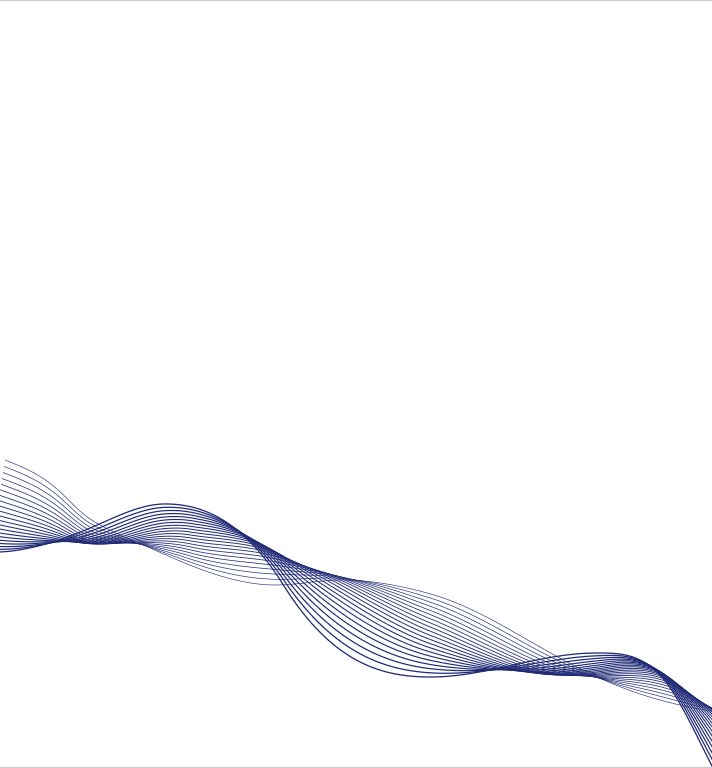
This background is drawn by a Shadertoy shader. Its source:

```glsl
#define STRANDS 21
#define DARK_WIDTH 0.0017
#define LIGHT_WIDTH 0.0008
#define START_SLANT 0.007
#define RULE_WIDTH 0.0015
#define INK vec3(0.13, 0.17, 0.46)
#define PAPER vec3(1.0)
#define RULE_GREY vec3(0.80)

// Curve anchors: x, height, slope
const vec3 darkEdge[8] = vec3[8](
    vec3(0.0, 0.2813, 0.046), vec3(0.1266, 0.3125, 0.389),
    vec3(0.2321, 0.3438, 0.0), vec3(0.398, 0.2383, -1.48),
    vec3(0.6048, 0.1185, 0.0), vec3(0.8368, 0.1497, 0.0),
    vec3(0.9451, 0.099, -1.435), vec3(1.0, 0.0026, -1.81));

const vec3 lightEdge[10] = vec3[10](
    vec3(0.0, 0.4036, -0.37), vec3(0.0816, 0.362, -0.833),
    vec3(0.1266, 0.3242, -0.6), vec3(0.211, 0.2865, -0.417),
    vec3(0.3868, 0.2383, 0.0), vec3(0.4852, 0.2448, -0.02),
    vec3(0.6048, 0.2266, -0.26), vec3(0.7314, 0.1719, -0.537),
    vec3(0.8579, 0.1107, -0.39), vec3(1.0, 0.0742, -0.14));

// Offset of the middle strand, which makes the ribbon twist
const vec3 twist[8] = vec3[8](
    vec3(0.0, -0.0143, -0.09), vec3(0.1294, -0.026, 0.0),
    vec3(0.2672, 0.0013, 0.139), vec3(0.429, 0.0404, 0.0),
    vec3(0.6048, 0.0, -0.23), vec3(0.7567, -0.026, 0.0),
    vec3(0.872, 0.0, 0.324), vec3(1.0, 0.0286, 0.0));

// Cubic Hermite span: height and slope, zero outside its range
vec2 span(float x, vec3 a, vec3 b) {
    if (x < a.x || x >= b.x) return vec2(0.0);
    float h = b.x - a.x;
    float t = (x - a.x) / h;
    float rise = b.y - a.y;
    float c2 = 3.0 * rise - h * (2.0 * a.z + b.z);
    float c3 = h * (a.z + b.z) - 2.0 * rise;
    float height = a.y + t * (h * a.z + t * (c2 + t * c3));
    float slope = a.z + t * (2.0 * c2 + 3.0 * t * c3) / h;
    return vec2(height, slope);
}

// Share of a pixel covered by a stroke at signed distance d
float strokeCover(float d, float width, float pixel) {
    vec2 sides = (vec2(0.5, -0.5) * width - d) / pixel + 0.5;
    sides = clamp(sides, 0.0, 1.0);
    return sides.x - sides.y;
}

void mainImage(out vec4 fragColor, in vec2 fragCoord) {
    vec2 uv = fragCoord / iResolution.xy;
    float pixel = 1.0 / iResolution.y;
    float aspect = iResolution.x / iResolution.y;

    // Ribbon profile at this column
    vec2 dark = vec2(0.0), light = vec2(0.0), bow = vec2(0.0);
    for (int i = 0; i < 7; i++) {
        dark += span(uv.x, darkEdge[i], darkEdge[i + 1]);
        bow += span(uv.x, twist[i], twist[i + 1]);
    }
    for (int i = 0; i < 9; i++) {
        light += span(uv.x, lightEdge[i], lightEdge[i + 1]);
    }

    // Strands blended from the dark edge to the light edge
    vec3 color = PAPER;
    for (int i = 0; i < STRANDS; i++) {
        float k = float(i) / float(STRANDS - 1);
        vec2 strand = mix(dark, light, k) + 4.0 * k * (1.0 - k) * bow;
        float d = (uv.y - strand.x) / length(vec2(1.0, strand.y / aspect));
        float cover = strokeCover(d, mix(DARK_WIDTH, LIGHT_WIDTH, k), pixel);
        float start = START_SLANT * (4.0 * k - 3.0);
        cover *= clamp((uv.x - start) * iResolution.x + 0.5, 0.0, 1.0);
        color = mix(color, INK, cover);
    }

    // Thin rules along the top and bottom
    float border = min(uv.y, 1.0 - uv.y);
    float rule = clamp((RULE_WIDTH - border) / pixel + 0.5, 0.0, 1.0);
    fragColor = vec4(mix(color, RULE_GREY, rule), 1.0);
}
```
